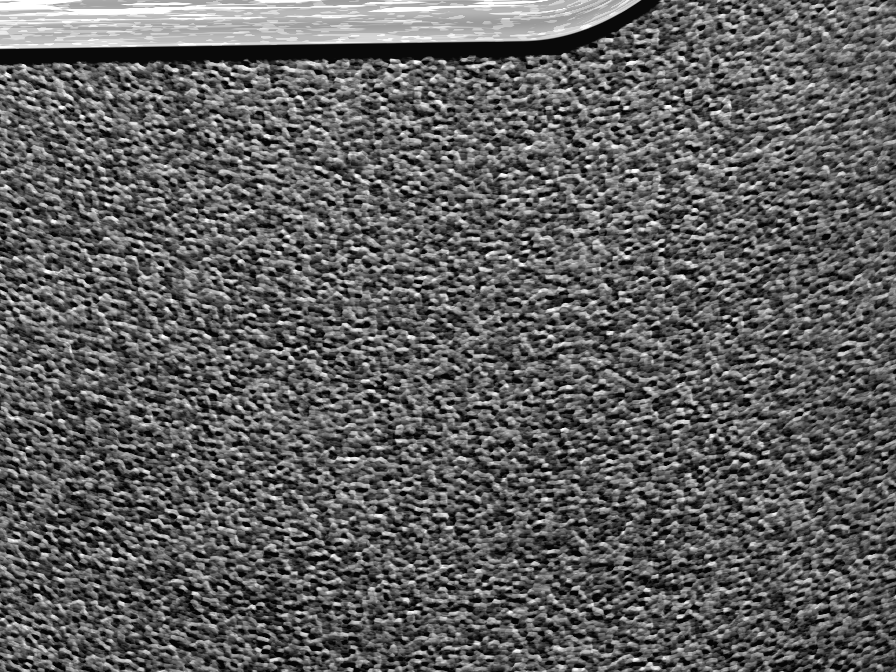
Give the GLSL for this texture, as a Shadertoy shader.

```glsl
// Rough grey plaster under a pale moulded rail with a rounded end and a dark shadow.
// Soft cellular noise is embossed in two sizes for the grain; the rail is a bent
// band with stretched cellular glints.

const vec2  GRAIN_SIZE     = vec2(0.0098, 0.0064); // one grain, in canvas heights
const vec2  EMBOSS_SHIFT   = vec2(0.25, 0.9);      // towards the light, in grains
const float EMBOSS_DEPTH   = 0.45;
const float FINE_SCALE     = 1.8;
const float FINE_SHARE     = 0.35;
const float GRAIN_CONTRAST = 0.72;
const float CELL_SHARPNESS = 8.0;
const float GRAIN_BEND     = 0.22;                 // grain rows sag around the centre
const float WALL_LOW       = 0.31;
const float WALL_HIGH      = 0.41;
const float SHADOW_TONE    = 0.035;
const float SHADOW_WIDTH   = 0.024;
const float RAIL_TONE      = 0.70;
const float RAIL_DEPTH     = 0.073;
const float RAIL_TAPER     = 0.015;
const float CORNER_START   = 0.78;
const float CORNER_CURVE   = 1.92;

vec3 hash3(vec2 p) {
    vec3 q = fract(p.xyx * vec3(0.1031, 0.1030, 0.0973));
    q += dot(q, q.yxz + 33.33);
    return fract((q.xxy + q.yzz) * q.zyx);
}

// Cellular noise with softly joined cells, each lit a little from above.
float softCells(vec2 p) {
    vec2 base = floor(p);
    float sum = 0.0;
    float total = 0.0001;
    for (int j = -1; j <= 1; j++) {
        for (int i = -1; i <= 1; i++) {
            vec2 cell = base + vec2(i, j);
            vec3 rnd = hash3(cell + 71.0);
            vec2 d = p - cell - 0.1 - 0.8 * rnd.xy;
            float weight = exp(-CELL_SHARPNESS * dot(d, d));
            sum += weight * (rnd.z + 0.35 * d.y);
            total += weight;
        }
    }
    return sum / total;
}

// Signed relief around zero: lit grains above their own shade.
float grainRelief(vec2 p) {
    vec2 q = p / GRAIN_SIZE;
    float relief = softCells(q) - 0.5;
    relief -= EMBOSS_DEPTH * (softCells(q + EMBOSS_SHIFT) - 0.5);
    relief += FINE_SHARE * (softCells(q * FINE_SCALE + 37.0) - 0.5);
    return relief;
}

float wallTone(vec2 p, float relief) {
    float light = mix(WALL_LOW, WALL_HIGH, p.y);
    light += 0.015 * sin(9.0 * p.x + 4.0 * sin(5.0 * p.y));
    light += 0.012 * sin(17.0 * p.y - 6.0 * p.x);
    float sideFade = smoothstep(1.0, 1.33, p.x);
    float contrast = GRAIN_CONTRAST * (1.0 - 0.18 * sideFade);
    return max(light - 0.025 * sideFade + contrast * relief, 0.02);
}

// Height above the rail's lower edge, which bends up at its end.
float railHeight(vec2 p) {
    float corner = max(p.x - CORNER_START, 0.0);
    float depth = RAIL_DEPTH - RAIL_TAPER * p.x - CORNER_CURVE * corner * corner;
    return p.y - 1.0 + depth;
}

float railTone(vec2 p, float height) {
    float tone = RAIL_TONE + 0.05 * sin(height * 170.0) - 0.06 * p.x;
    float glint = softCells(vec2(p.x * 11.0, height * 260.0));
    float sparkle = softCells(vec2(p.x * 75.0, height * 290.0 + 9.0));
    float upper = smoothstep(0.025, 0.06, height);
    tone += (0.12 + 0.25 * upper) * smoothstep(0.55, 0.8, glint);
    tone += 0.15 * smoothstep(0.6, 0.9, sparkle);
    float rim = smoothstep(0.0, 0.002, height) - smoothstep(0.003, 0.006, height);
    return min(tone + 0.15 * rim, 1.0);
}

void mainImage(out vec4 fragColor, in vec2 fragCoord) {
    vec2 p = fragCoord / iResolution.y;
    float soft = 0.8 / iResolution.y;

    // Plaster
    vec2 bent = p;
    bent.y -= GRAIN_BEND * (p.x - 0.7) * (p.x - 0.7);
    float relief = grainRelief(bent);
    float tone = wallTone(p, relief);

    // Shadow with an edge roughened by the grain, then the rail
    float height = railHeight(p);
    float shadowEdge = height + SHADOW_WIDTH - 0.004 * relief;
    tone = mix(tone, SHADOW_TONE, smoothstep(-2.0 * soft, 2.0 * soft, shadowEdge));
    tone = mix(tone, railTone(p, height), smoothstep(-soft, soft, height));

    fragColor = vec4(vec3(tone), 1.0);
}
```
